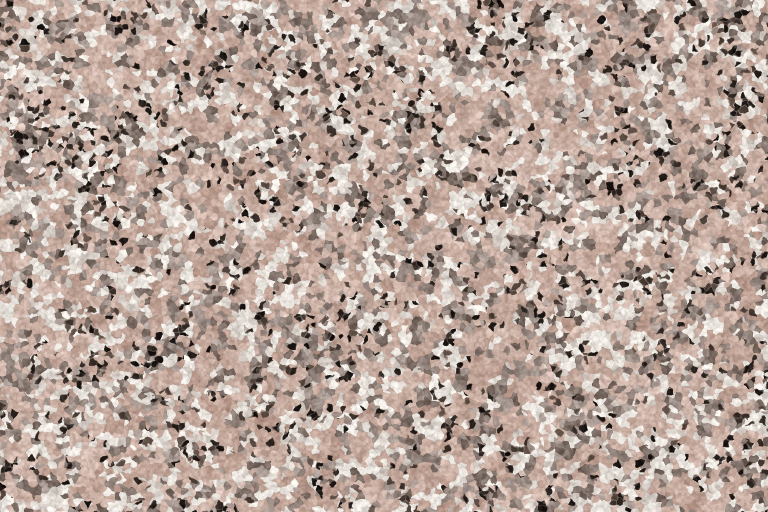
Reproduce this texture procedurally as a Shadertoy shader.

```glsl
// Speckled pink granite: small Voronoi crystals take their mineral (feldspar,
// white quartz or grey quartz) from larger Voronoi clumps, and a finer layer
// of black mica flecks gathers in loose clusters on top.

#define CLUMP_SCALE 37.0     // mineral clumps per canvas height
#define CRYSTAL_SCALE 82.0   // crystals per canvas height
#define MICA_SCALE 92.0      // mica flecks per canvas height
#define PINK_SHARE 0.49
#define WHITE_SHARE 0.28     // grey quartz takes the rest
#define MICA_DENSITY 0.20
#define STRAY_CRYSTALS 0.36  // crystals that ignore their clump
#define EDGE_ROUGHNESS 0.011
#define MOTTLE 0.21
#define SAMPLES 2            // antialiasing grid per axis

struct Grain { vec2 centre; vec3 rnd; float edge; };

vec3 hash3(vec2 p, float seed) {
    p += seed * vec2(37.0, 17.0) + 211.0;
    vec3 q = fract(p.xyx * vec3(0.1031, 0.1030, 0.0973));
    q += dot(q, q.yxz + 33.33);
    return fract((q.xxy + q.yzz) * q.zyx);
}

// Smooth value noise, three independent channels
vec3 noise3(vec2 p, float seed) {
    vec2 i = floor(p), f = fract(p);
    f = f * f * (3.0 - 2.0 * f);
    vec3 low = mix(hash3(i, seed), hash3(i + vec2(1, 0), seed), f.x);
    vec3 high = mix(hash3(i + vec2(0, 1), seed), hash3(i + vec2(1, 1), seed), f.x);
    return mix(low, high, f.y);
}

// Nearest Voronoi grain; edge is the gap between the two closest centres
Grain nearestGrain(vec2 p, float scale, float seed) {
    p *= scale;
    vec2 cell = floor(p), bestCell = cell, bestCentre = p;
    float d1 = 9.0, d2 = 9.0;
    for (int y = -1; y <= 1; y++)
    for (int x = -1; x <= 1; x++) {
        vec2 id = cell + vec2(x, y);
        vec2 centre = id + hash3(id, seed).xy;
        float d = distance(p, centre);
        if (d < d1) {
            d2 = d1;
            d1 = d;
            bestCell = id;
            bestCentre = centre;
        } else {
            d2 = min(d2, d);
        }
    }
    return Grain(bestCentre / scale, hash3(bestCell, seed + 5.0), d2 - d1);
}

vec3 granite(vec2 p) {
    // Ragged crystal outlines
    vec3 grit = noise3(p * 180.0, 6.0);
    vec3 mottle = noise3(p * 90.0, 1.0);
    vec2 q = p + (0.65 * mottle.xy + 0.35 * grit.yz - 0.5) * EDGE_ROUGHNESS;

    // Mineral choice: from the clump, or at random for stray crystals
    Grain crystal = nearestGrain(q, CRYSTAL_SCALE, 2.0);
    Grain clump = nearestGrain(crystal.centre, CLUMP_SCALE, 3.0);
    float pick = crystal.rnd.x < STRAY_CRYSTALS ? crystal.rnd.y : clump.rnd.x;
    float tone = crystal.rnd.z;
    bool isPink = pick < PINK_SHARE;

    vec3 colour;
    if (isPink) {
        float rust = noise3(p * 5.0, 4.0).x - 0.5;
        float depth = clamp(0.5 * tone + 0.5 * clump.rnd.y + 0.3 * rust, 0.0, 1.0);
        colour = mix(vec3(0.88, 0.785, 0.745), vec3(0.71, 0.585, 0.53), depth);
    } else if (pick < PINK_SHARE + WHITE_SHARE) {
        colour = mix(vec3(0.95, 0.93, 0.905), vec3(0.81, 0.775, 0.745), tone * tone);
    } else {
        colour = mix(vec3(0.72, 0.665, 0.635), vec3(0.43, 0.37, 0.34), tone);
    }

    // Fine mottling and faint seams between crystals
    colour += MOTTLE * (0.65 * grit.x + 0.35 * mottle.z - 0.5);
    colour *= mix(0.92, 1.0, smoothstep(0.0, 0.2, crystal.edge));

    // Mica flecks, loosely clustered, rarer on pink, with softened rims
    Grain mica = nearestGrain(q, MICA_SCALE, 8.0);
    float cluster = smoothstep(0.2, 0.9, noise3(mica.centre * 22.0, 9.0).x);
    float chance = MICA_DENSITY * cluster * (isPink ? 0.7 : 1.2);
    if (mica.rnd.x < chance) {
        float brown = mica.rnd.y * mica.rnd.y;
        vec3 fleck = mix(vec3(0.09, 0.07, 0.06), vec3(0.40, 0.33, 0.29), brown);
        fleck += 0.08 * (grit.y - 0.5);
        colour = mix(colour, fleck, mix(0.6, 1.0, smoothstep(0.0, 0.25, mica.edge)));
    }
    return colour;
}

void mainImage(out vec4 fragColor, in vec2 fragCoord) {
    vec3 sum = vec3(0.0);
    for (int y = 0; y < SAMPLES; y++)
    for (int x = 0; x < SAMPLES; x++) {
        vec2 offset = (vec2(x, y) + 0.5) / float(SAMPLES) - 0.5;
        sum += granite((fragCoord + offset) / iResolution.y);
    }
    fragColor = vec4(clamp(sum / float(SAMPLES * SAMPLES), 0.0, 1.0), 1.0);
}
```
